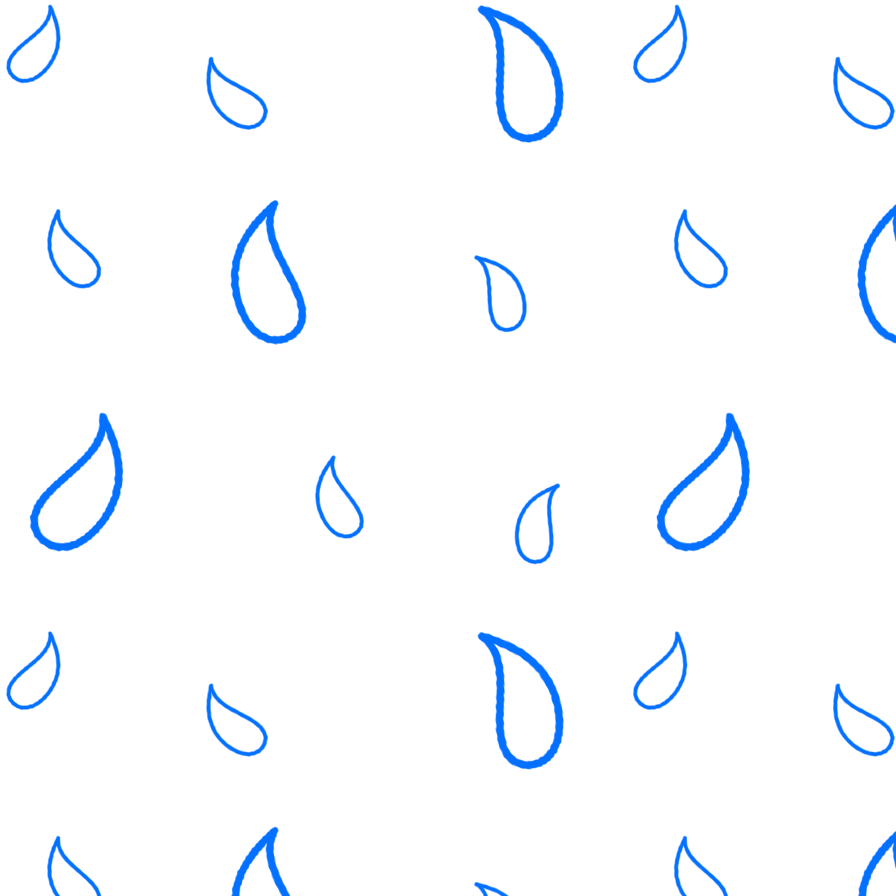
Give the GLSL for this pattern, as a three.js fragment shader.

```glsl
// Scattered hand-drawn blue raindrop outlines in large and small sizes, tiled on white.
varying vec2 vUv;

const float TILE = 0.6995;      // side of one repeat, in canvas widths
const float SOFTNESS = 0.0016;  // half width of the smoothed edge, in tiles
const int DROPS = 9;
const int SEGMENTS = 32;
const float PI = 3.14159265;
const vec3 PAPER = vec3(1.0);
const vec3 INK = vec3(0.01, 0.44, 1.0);

float segmentDistance(vec2 p, vec2 a, vec2 b) {
  vec2 pa = p - a;
  vec2 ba = b - a;
  return length(pa - ba * clamp(dot(pa, ba) / dot(ba, ba), 0.0, 1.0));
}

// Bent teardrop of unit length: tip at the origin, round end at (0, 1).
vec2 dropOutline(float turn, float width, float bend) {
  float s = max(sin(turn), 0.0);
  float c = cos(turn);
  float along = s * s;
  float side = width * pow(s, 2.5) * c;
  float spine = -bend * along * c * c * c * c;
  return vec2(side + spine, along);
}

float outlineDistance(vec2 p, float width, float bend) {
  float nearest = 10.0;
  vec2 previous = vec2(0.0);
  for (int i = 1; i <= SEGMENTS; i++) {
    float turn = PI * float(i) / float(SEGMENTS);
    vec2 next = dropOutline(turn, width, bend);
    nearest = min(nearest, segmentDistance(p, previous, next));
    previous = next;
  }
  return nearest;
}

// Layered sines that roughen the pen line.
float penWobble(vec2 p, float seed) {
  float coarse = sin(p.x * 310.0 + seed * 2.3) * sin(p.y * 350.0 + seed);
  float fine = sin(p.x * 570.0 - p.y * 490.0 + seed * 4.1);
  return 0.6 * coarse + 0.4 * fine;
}

// drop: tip x, tip y, lean angle, length (negative when mirrored)
float dropInk(vec2 p, vec4 drop, float seed) {
  float size = abs(drop.w);
  vec2 axis = vec2(sin(drop.z), cos(drop.z));
  vec2 across = vec2(axis.y, -axis.x) * sign(drop.w);
  vec2 middle = 0.5 * size * axis;

  // Wrap around the middle so drops cross tile borders whole.
  vec2 fromMiddle = fract(p - drop.xy - middle + 0.5) - 0.5;
  if (length(fromMiddle) > 0.75 * size) return 0.0;

  vec2 fromTip = fromMiddle + middle;
  vec2 local = vec2(dot(fromTip, across), dot(fromTip, axis)) / size;
  float distanceToLine = outlineDistance(local, 0.65, 0.86) * size;
  float halfStroke = 0.032 * size - 0.001;
  halfStroke += 0.13 * halfStroke * penWobble(fromTip, seed);
  return 1.0 - smoothstep(-SOFTNESS, SOFTNESS, distanceToLine - halfStroke);
}

void main() {
  // Tile space runs right and down from the top left corner.
  vec2 p = vec2(vUv.x, 1.0 - vUv.y) / TILE;

  vec4 drops[DROPS];
  // Small drops
  drops[0] = vec4(0.080, 0.011, -0.42, -0.127);
  drops[1] = vec4(0.337, 0.094, 0.632, 0.129);
  drops[2] = vec4(0.093, 0.337, 0.40, 0.128);
  drops[3] = vec4(0.760, 0.411, 0.50, -0.128);
  drops[4] = vec4(0.532, 0.730, 0.20, 0.128);
  drops[5] = vec4(0.890, 0.775, -0.354, 0.128);
  // Large drops
  drops[6] = vec4(0.769, 0.015, 0.429, -0.222);
  drops[7] = vec4(0.438, 0.326, 0.017, 0.217);
  drops[8] = vec4(0.164, 0.665, -0.384, -0.221);

  float ink = 0.0;
  for (int i = 0; i < DROPS; i++) {
    ink = max(ink, dropInk(p, drops[i], float(i)));
  }
  gl_FragColor = vec4(mix(PAPER, INK, ink), 1.0);
}
```
